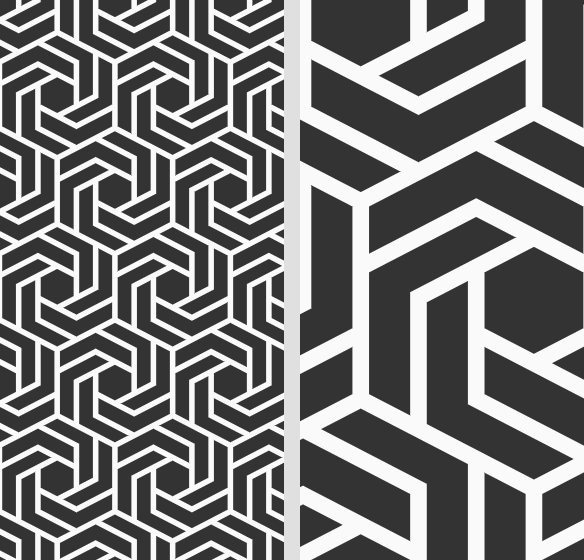
Left: the whole. Right: its middle third, enlarged.
Write a Shadertoy shader that draws this pattern.

```glsl
const vec3 DARK = vec3(0.20);
const vec3 LIGHT = vec3(0.98);

// Side k of a hexagon, walked clockwise from its lower left corner.
vec2 sideVector(int k, float halfWidth, float upright, float rise) {
    int axis = k % 3;
    vec2 side = axis == 0 ? vec2(0.0, upright)
                          : vec2(halfWidth, axis == 1 ? rise : -rise);
    return (k % 6) < 3 ? side : -side;
}

// Position relative to the centre of the enclosing hexagon.
vec2 hexLocal(vec2 p, float halfWidth, float upright, float rise) {
    vec2 stepToNext = vec2(halfWidth, upright + rise);
    vec2 period = 2.0 * stepToNext;
    vec2 q = p - period * round(p / period);
    float reach = abs(q.x) * rise / halfWidth + abs(q.y);
    vec2 towards = vec2(q.x < 0.0 ? -1.0 : 1.0, q.y < 0.0 ? -1.0 : 1.0);
    return reach < 0.5 * upright + rise ? q : q - towards * stepToNext;
}

// Signed distance to the left of a line through the origin.
float leftOf(vec2 p, vec2 direction) {
    return dot(p, vec2(-direction.y, direction.x));
}

// Mitred stroke that arrives along one vector and leaves along another.
float bentStroke(vec2 p, vec2 arrive, vec2 leave, float halfLine) {
    vec2 a = normalize(arrive);
    vec2 b = normalize(leave);
    float band = abs(max(leftOf(p, a), leftOf(p, b))) - halfLine;
    float ends = max(-dot(p, a) - length(arrive), dot(p, b) - length(leave));
    return max(band, ends);
}

// Hexagon outline with six bent arms wound around a small core.
float pinwheel(vec2 p, float halfWidth, float upright, float rise, float halfLine) {
    const float armShare = 2.0 / 3.0;
    vec2 corner = vec2(-halfWidth, -0.5 * upright);
    float outline = -1.0;
    float arms = 1.0;
    for (int k = 0; k < 6; k++) {
        vec2 side = sideVector(k, halfWidth, upright, rise);
        vec2 arrive = armShare * sideVector(k + 1, halfWidth, upright, rise);
        vec2 leave = armShare * sideVector(k + 2, halfWidth, upright, rise);
        vec2 bend = corner + armShare * side + arrive;
        outline = max(outline, leftOf(p - corner, normalize(side)));
        arms = min(arms, bentStroke(p - bend, arrive, leave, halfLine));
        corner += side;
    }
    return min(abs(outline) - halfLine, arms);
}

void mainImage(out vec4 fragColor, in vec2 fragCoord) {
    // Lengths are fractions of the canvas height.
    const float halfWidth = 0.1031;
    const float upright = 0.1177;
    const float rise = 0.0534;
    const float halfLine = 0.00495;
    const vec2 centre = vec2(0.3083, 0.4879);

    vec2 p = fragCoord / iResolution.y - centre;
    vec2 q = hexLocal(p, halfWidth, upright, rise);
    float d = pinwheel(q, halfWidth, upright, rise, halfLine);

    // One-pixel edge coverage.
    float coverage = clamp(0.5 - d * iResolution.y, 0.0, 1.0);
    fragColor = vec4(mix(DARK, LIGHT, coverage), 1.0);
}
```
